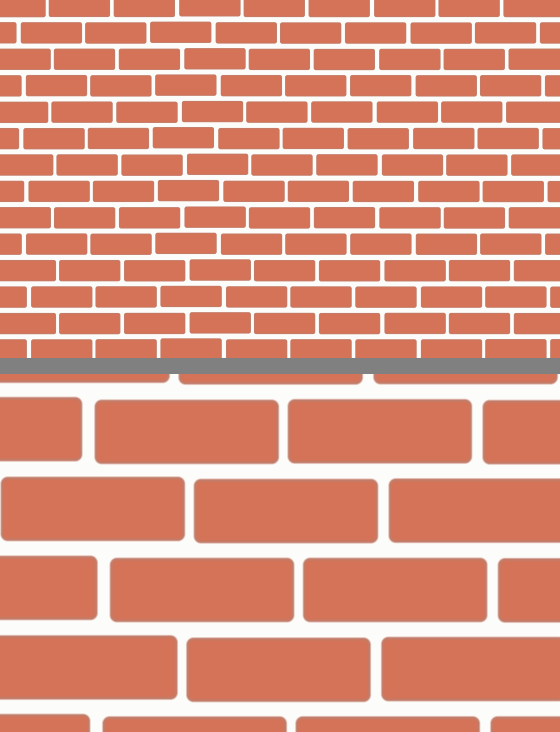
Top, the full canvas; bottom, a detail of the centre.
A Shadertoy shader for this pattern:

```glsl
// A flat brick wall: rounded terracotta bricks in staggered rows on near-white mortar.
// Each point finds its row and column, shifts that brick a little, and shades it
// by a rounded-box distance with a thin dull rim. The canvas is 100 units wide.

const vec3 MORTAR = vec3(0.99, 0.99, 0.98);
const vec3 CLAY = vec3(0.83, 0.45, 0.34);
const vec3 RIM = vec3(0.765, 0.485, 0.41);

const vec2 PITCH = vec2(11.60, 4.716);     // brick to brick, row to row
const vec2 HALF_SIZE = vec2(5.48, 1.91);
const float CORNER = 0.42;
const float RIM_WIDTH = 0.16;
const float FIRST_ROW = 1.17;              // centre of the top row
const float FIRST_ODD = 9.11;              // centre of the first brick, odd rows
const float EVEN_SHIFT = 5.10;

float hash(vec2 p) {
    return fract(sin(dot(p, vec2(127.1, 311.7))) * 43758.5453);
}

float roundedBox(vec2 p, vec2 halfSize, float radius) {
    vec2 q = abs(p) - halfSize + radius;
    return length(max(q, 0.0)) + min(max(q.x, q.y), 0.0) - radius;
}

// Sideways slip shared by each pair of rows, drifting right down the wall
float pairSlip(float pair) {
    return 0.91 * mod(pair, 2.0) + 0.47 * floor(pair * 0.5) + 0.44 * step(5.5, pair);
}

// Small misplacement of one brick; the third column sits slightly high
vec2 brickOffset(float column, float row, float even) {
    float slide = 0.07 * cos(2.0944 * (column + even));
    float lift = 0.13 * (1.0 - step(0.5, abs(column - 2.0)));
    float wobble = 0.06 * (hash(vec2(column, row)) - 0.5);
    return vec2(slide, wobble - lift);
}

// Signed distance to the brick nearest to p, with y measured downward
float brickWall(vec2 p) {
    float row = floor((p.y - FIRST_ROW) / PITCH.y + 0.5);
    float even = 1.0 - mod(row, 2.0);
    float first = FIRST_ODD + EVEN_SHIFT * even + pairSlip(floor(row * 0.5));
    float column = floor((p.x - first) / PITCH.x + 0.5);
    vec2 centre = vec2(first, FIRST_ROW) + PITCH * vec2(column, row);
    return roundedBox(p - centre - brickOffset(column, row, even), HALF_SIZE, CORNER);
}

vec3 shadeBrick(float d, float blur) {
    vec3 face = mix(CLAY, RIM, smoothstep(-RIM_WIDTH - blur * 0.5, -RIM_WIDTH + blur * 0.5, d));
    return mix(face, MORTAR, smoothstep(-blur * 0.6, blur * 0.6, d));
}

void mainImage(out vec4 fragColor, in vec2 fragCoord) {
    float unit = 100.0 / iResolution.x;
    vec2 p = vec2(fragCoord.x, iResolution.y - fragCoord.y) * unit;
    float blur = max(unit, 0.13);          // edge softness, at least one pixel
    fragColor = vec4(shadeBrick(brickWall(p), blur), 1.0);
}
```
